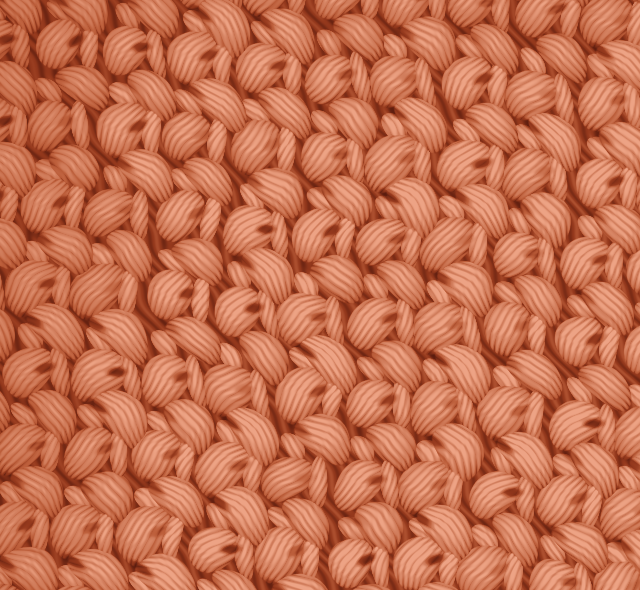
Reproduce this texture procedurally as a WebGL 1 fragment shader.

```glsl
precision highp float;
// Crocheted yarn: a tilted lattice of leaning puffs, twisted posts and
// slanted shell stitches. Each stitch is a domed ellipse with curved plies;
// a soft height test layers them, then a tone ramp colours the yarn.

uniform vec2 u_resolution;

// Lattice, in units of one stitch width
const float STITCHES_HIGH = 8.63;          // canvas height in stitch widths
const float ROW_PITCH = 1.18;              // row spacing
const float ROW_TILT = -0.1;               // rows sink to the right
const vec2 LATTICE_ORIGIN = vec2(0.04, 0.94);

// Yarn
const float PLY_WIDTH = 0.1;
const float PLY_CONTRAST = 0.29;
const float JITTER = 0.09;
const float SOFT_EDGE = 0.03;
const vec2 LIGHT = vec2(-0.1, 0.28);

// Tone ramp, dark to light
const vec3 DEEP = vec3(0.34, 0.10, 0.05);
const vec3 RUST = vec3(0.58, 0.22, 0.11);
const vec3 CLAY = vec3(0.74, 0.37, 0.23);
const vec3 CORAL = vec3(0.82, 0.49, 0.36);
const vec3 PEACH = vec3(0.93, 0.64, 0.52);

float hash(vec2 p) {
  p = fract(p * vec2(0.1031, 0.1137));
  p += dot(p, p.yx + 33.33);
  return fract((p.x + p.y) * p.x * 97.3);
}

// Coordinates along and across a direction
vec2 turn(vec2 p, float angle) {
  float c = cos(angle), s = sin(angle);
  return vec2(c * p.x + s * p.y, c * p.y - s * p.x);
}

// Slow unevenness from layered sines
vec2 wander(vec2 p) {
  return 0.045 * sin(p.yx * vec2(1.7, 1.3) + vec2(0.4, 2.1))
       + 0.022 * sin(p.yx * vec2(4.3, 3.7) + p * 2.1);
}

// Layers one stitch over surface = (tone, height)
void stitch(vec2 offset, vec2 size, float tilt, float bend, float skew,
            float lift, float seed, inout vec2 surface) {
  vec2 d = turn(offset, tilt);
  d.y += bend * d.x * d.x;
  vec2 r = d / size;
  float inside = 1.0 - dot(r, r);
  float dome = sqrt(max(inside, 0.0));

  // Plies gather towards the ends of the stitch
  float ply = (d.y + skew * d.x) / (PLY_WIDTH * (1.0 - 0.3 * min(r.x * r.x, 1.0)));
  ply += 0.18 * sin(d.x * 9.0 + seed * 6.3) + seed;
  float ridge = abs(sin(3.14159 * ply));
  float fibre = sin(d.y * 75.0 + d.x * 17.0 + 2.0 * sin(d.x * 13.0 + seed * 9.0));

  float tone = 0.30 + 0.53 * dome + dot(offset, LIGHT)
             + PLY_CONTRAST * (ridge - 0.62) + 0.035 * fibre
             + 0.09 * (seed - 0.5);
  float height = lift + size.y * dome + 0.025 * ridge;
  float cover = smoothstep(0.0, 0.14, inside)
              * smoothstep(-SOFT_EDGE, SOFT_EDGE, height - surface.y);
  surface = mix(surface, vec2(tone, height), cover);
}

// Soft elongated shadow in an opening
float opening(vec2 offset, vec2 size, float tilt) {
  vec2 r = turn(offset, tilt) / size;
  return exp(-dot(r, r) * dot(r, r));
}

vec3 yarnColour(float tone) {
  vec3 c = mix(DEEP, RUST, smoothstep(0.0, 0.26, tone));
  c = mix(c, CLAY, smoothstep(0.24, 0.47, tone));
  c = mix(c, CORAL, smoothstep(0.45, 0.68, tone));
  return mix(c, PEACH, smoothstep(0.66, 0.94, tone));
}

void main() {
  vec2 uv = gl_FragCoord.xy / u_resolution;
  vec2 p = gl_FragCoord.xy / u_resolution.y * STITCHES_HIGH;
  vec2 q = turn(p, ROW_TILT) - LATTICE_ORIGIN + wander(p);
  vec2 pitch = vec2(1.0, ROW_PITCH);
  vec2 home = floor(q / pitch + 0.5);

  // Shaded yarn deep between the stitches
  vec2 surface = vec2(0.25 + 0.11 * sin(q.x * 31.0 + q.y * 24.0 + 2.0 * sin(q.y * 8.0)), 0.0);
  float shadow = 0.0;

  for (int j = -1; j <= 1; j++) {
    for (int i = -1; i <= 1; i++) {
      vec2 cell = home + vec2(float(i), float(j));
      float a = hash(cell + 17.0), b = hash(cell + 43.7), c = hash(cell + 71.3);
      vec2 o = q - cell * pitch - JITTER * (vec2(a, b) - 0.5);
      float swell = 0.94 + 0.16 * c;
      float sway = 0.35 * (b - 0.5);

      // Small link, puff, post and shell
      stitch(o - vec2(0.02, 0.49), vec2(0.25, 0.15), -0.75 + sway, 0.5, 0.0, 0.05, c, surface);
      stitch(o, vec2(0.43, 0.34) * swell, 0.95 + sway, 0.35, 0.0, 0.04, a, surface);
      stitch(o - vec2(0.46, 0.0), vec2(0.40, 0.14), 1.68 - sway, 0.2, 0.45, 0.16, b, surface);
      stitch(o - vec2(0.45, -0.59), vec2(0.47, 0.29) * swell, -0.68 + sway, 0.5, 0.0, 0.12, c, surface);

      // Openings beside the puff and beneath it
      shadow += (0.25 + 0.75 * a) * opening(o - vec2(0.26, 0.05), vec2(0.15, 0.075), 0.4 + sway);
      shadow += (0.3 + 0.6 * c) * opening(o - vec2(0.03, -0.49), vec2(0.20, 0.07), -0.5);
    }
  }

  // Light falls off to the left and along the upper edge
  float light = mix(0.80, 1.0, smoothstep(-0.05, 0.32, uv.x));
  light *= mix(1.0, 0.90, smoothstep(0.82, 1.0, uv.y)) + 0.04 * uv.x;
  float tone = surface.x * light * (1.0 - 0.85 * min(shadow, 1.0));
  gl_FragColor = vec4(yarnColour(tone), 1.0);
}
```
